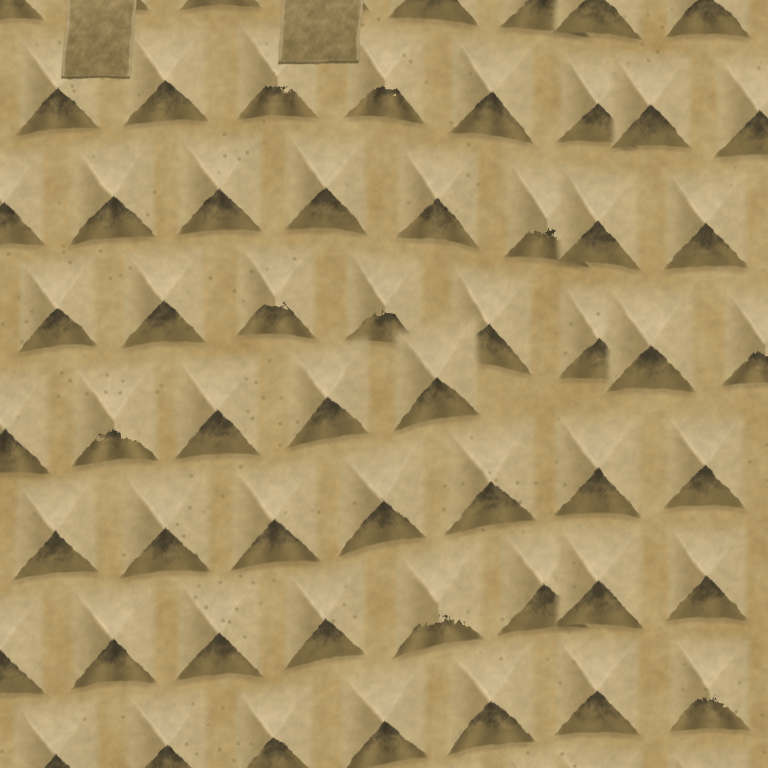
This texture is drawn by a Shadertoy shader. Its source:

```glsl
#define PITCH vec2(0.141, 0.1445)   // stud spacing
#define HALF_WIDTH 0.056
#define RISE 0.076                  // apex to upper edge
#define DROP 0.053                  // apex to lower edge
#define JITTER 0.009
#define CHIP_RATE 0.28
#define GRAIN 0.05

const vec3 OCHRE  = vec3(0.69, 0.58, 0.37);
const vec3 SAND   = vec3(0.72, 0.64, 0.46);
const vec3 CREAM  = vec3(0.79, 0.71, 0.55);
const vec3 DRAB   = vec3(0.61, 0.53, 0.36);
const vec3 UMBER  = vec3(0.48, 0.41, 0.26);
const vec3 SHADOW = vec3(0.28, 0.25, 0.18);

vec2 hash2(vec2 p) {
    return fract(sin(vec2(dot(p, vec2(127.1, 311.7)), dot(p, vec2(269.5, 183.3)))) * 43758.5);
}

// Layered, rotated sines in about -1..1
float mottle(vec2 p) {
    float sum = 0.0, amp = 0.5;
    for (int i = 0; i < 5; i++) {
        sum += amp * sin(p.x + 1.7 * sin(p.y * 0.8)) * sin(p.y + 1.3 * sin(p.x * 0.7));
        p = mat2(1.3, 1.25, -1.25, 1.3) * p + 2.1;
        amp *= 0.68;
    }
    return sum;
}

// Distance to the nearest scattered point
float cells(vec2 p) {
    float nearest = 1.0;
    for (int j = -1; j <= 1; j++)
    for (int i = -1; i <= 1; i++) {
        vec2 id = floor(p) + vec2(i, j);
        nearest = min(nearest, length(id + hash2(id) - p));
    }
    return nearest;
}

// Apex line of a row, measured down from the top; rows close up past row 3
float rowLine(float row, float x) {
    float shift = row < 3.0 ? 0.018 + 0.008 * row : -0.09;
    return 0.122 + PITCH.y * row + shift * smoothstep(0.3, 0.82, x)
         - 0.024 * sin(3.14 * clamp(x * 1.25, 0.0, 1.0));
}

// Four-sided stud; q is 0 at the apex and 1 on the base edges, y up
vec3 studColor(vec2 q, vec2 seed, float grain, float soft) {
    float side = abs(q.x);
    vec3 left = mix(DRAB, SAND, smoothstep(0.25, 0.95, side));
    vec3 right = mix(SAND, CREAM, 0.45 - 0.3 * side);
    vec3 top = mix(CREAM, SAND, smoothstep(0.2, 1.0, q.y));
    vec3 col = mix(left, right, smoothstep(-soft, soft, q.x));
    col = mix(col, top, smoothstep(-soft, soft, q.y - side));

    // Pale ridges, strongest towards the apex
    float ridge = smoothstep(0.11, 0.0, abs(q.y - side)) * smoothstep(1.0, 0.05, side);
    col = mix(col, CREAM * 1.08, ridge * (q.x < 0.0 ? 0.75 : 0.3));

    // Shaded lower face, its tip blunted on chipped studs
    float chip = step(1.0 - CHIP_RATE, seed.x) * (0.25 + 0.25 * seed.y);
    float tip = chip + 0.18 * grain * step(0.01, chip) + 0.3 * chip * q.x;
    float lower = smoothstep(-soft, soft, -q.y - max(side + 0.04 * grain, tip));
    vec3 shade = mix(SHADOW, UMBER, smoothstep(0.1, 0.85, -q.y + 0.3 * side + 0.25 * grain));
    shade *= 1.0 + 0.16 * sin(q.x * 9.0 / (0.3 - q.y) + seed.y * 6.0) * seed.x;
    return mix(col, shade, lower);
}

// Flat worn patch with a pale rim
vec3 addPatch(vec3 col, vec2 p, vec2 size, float grain, float px) {
    p.x += 0.08 * p.y;
    vec2 d = abs(p) - size;
    float edge = max(d.x, d.y);
    vec3 fill = mix(UMBER, DRAB, 0.65 + 0.35 * grain - 5.0 * p.y);
    fill = mix(fill, CREAM, 0.5 * smoothstep(0.004, 0.0, abs(edge + 0.002)) * step(p.y, size.y - 0.004));
    fill = mix(fill, SHADOW, 0.45 * smoothstep(size.y - 0.005, size.y, p.y));
    return mix(col, fill, smoothstep(px, -px, edge));
}

void mainImage(out vec4 fragColor, in vec2 fragCoord) {
    vec2 p = fragCoord / iResolution.xy;
    p.y = 1.0 - p.y;
    float px = 1.0 / iResolution.y;
    float broad = mottle(p * 26.0), grain = mottle(p * 130.0);
    vec2 wobble = 0.0022 * vec2(broad, mottle(p * 31.0 + 9.0));

    vec3 col = mix(OCHRE, SAND, 0.3 + 0.4 * broad);

    // Staggered rows; row 3 ends early and some rows crowd at the right
    for (int r = -1; r <= 7; r++)
    for (int c = -1; c <= 7; c++) {
        float row = float(r);
        bool odd = (r & 1) != 0;
        float x = 0.075 + PITCH.x * float(c) + (odd ? 0.5 * PITCH.x : 0.0);
        if (r == 3 && x > 0.62) continue;
        if (x > 0.8 && (odd || r < 3)) x -= 0.07;
        vec2 seed = hash2(vec2(c, r) + 3.7);
        vec2 apex = vec2(x, rowLine(row, x)) + JITTER * (seed - 0.5);
        vec2 d = p + wobble - apex;
        if (max(abs(d.x), abs(d.y)) > 0.1) continue;

        float slope = (rowLine(row, x + 0.03) - rowLine(row, x - 0.03)) / 0.06;
        d.y -= slope * d.x;
        float scale = 0.94 + 0.14 * seed.y;
        vec2 q = vec2(d.x / HALF_WIDTH, -d.y / (d.y < 0.0 ? RISE : DROP)) / scale;
        q.y += 0.1 * q.x * q.x * step(q.y, 0.0);

        // Rounded shoulders above, a crisp lower edge and a faint dark seam
        float cover = smoothstep(1.06, 0.82, abs(q.x)) * smoothstep(1.05, 0.75, q.y);
        cover *= smoothstep(-1.0 - 2.0 * px / DROP, -1.0 + px / DROP, q.y);
        float seam = smoothstep(0.14, 0.0, abs(q.y + 1.06)) * smoothstep(1.15, 0.7, abs(q.x));
        col *= 1.0 - 0.13 * seam;
        col = mix(col, studColor(q, seed, grain, 1.5 * px / DROP), cover);
    }

    // Two worn patches at the upper edge
    for (int i = 0; i < 2; i++) {
        float k = float(i);
        vec2 center = vec2(0.13 + 0.288 * k, 0.04 - 0.01 * k);
        col = addPatch(col, p + wobble - center, vec2(0.045 + 0.008 * k, 0.062 - 0.009 * k), grain, px);
    }

    // Stains, grain and small pits
    col *= 1.0 + GRAIN * grain + 0.03 * broad;
    float pit = smoothstep(0.13, 0.04, cells(p * 34.0)) * smoothstep(0.1, 0.5, mottle(p * 17.0 + 4.0));
    col = mix(col, UMBER, 0.4 * pit);
    fragColor = vec4(col, 1.0);
}
```
